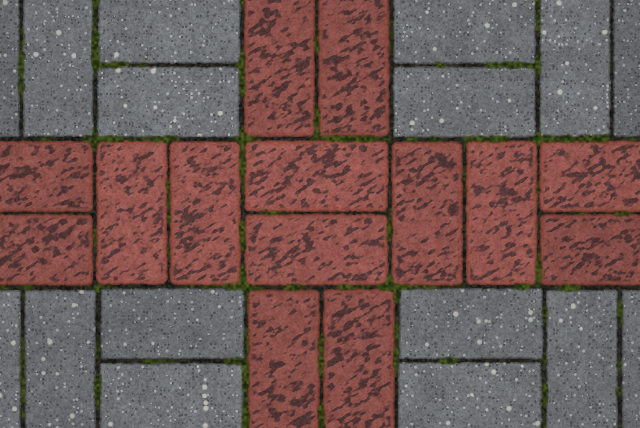
A Shadertoy shader for this texture:

```glsl
float hash(vec2 p) {
    vec3 q = fract(p.xyx * vec3(0.1031, 0.103, 0.0973));
    q += dot(q, q.yzx + 33.33);
    return fract((q.x + q.y) * q.z);
}

float noise(vec2 p) {
    vec2 i = floor(p), f = fract(p);
    f = f * f * (3.0 - 2.0 * f);
    return mix(mix(hash(i), hash(i + vec2(1, 0)), f.x),
               mix(hash(i + vec2(0, 1)), hash(i + vec2(1, 1)), f.x), f.y);
}

float fbm(vec2 p) {
    float sum = 0.0, amp = 0.5;
    for (int i = 0; i < 4; i++) {
        sum += amp * noise(p);
        p = mat2(1.6, 1.2, -1.2, 1.6) * p + 7.3;
        amp *= 0.5;
    }
    return sum / 0.9375;
}

float roundBox(vec2 p, vec2 halfSize, float radius) {
    vec2 q = abs(p) - halfSize + radius;
    return length(max(q, 0.0)) + min(max(q.x, q.y), 0.0) - radius;
}

// One round stone chip at a random place in some of the grid cells
float chips(vec2 p, float density) {
    vec2 id = floor(p);
    vec2 centre = 0.3 + 0.4 * vec2(hash(id + 3.1), hash(id + 9.7));
    float radius = mix(0.16, 0.42, hash(id + 5.5));
    float spot = 1.0 - smoothstep(radius * 0.5, radius + 0.12, length(fract(p) - centre));
    return spot * step(1.0 - density, hash(id + 17.0));
}

vec3 redClay(vec2 p, float depth) {
    vec3 col = mix(vec3(0.49, 0.275, 0.255), vec3(0.61, 0.36, 0.33), fbm(p * 65.0));
    // Slanted dark streaks, absent along the worn rim
    vec2 s = mat2(0.87, -0.5, 0.5, 0.87) * p;
    float streak = 0.65 * noise(s * vec2(55, 125)) + 0.35 * noise(s * vec2(120, 210) + 40.0);
    streak += 0.22 * (fbm(p * 11.0) - 0.5);
    float inside = smoothstep(0.012, 0.04, depth);
    col = mix(col, vec3(0.27, 0.185, 0.19), 0.85 * inside * smoothstep(0.5, 0.72, streak));
    col = mix(vec3(0.53, 0.27, 0.22), col, 0.3 + 0.7 * inside);
    return col + 0.07 * (noise(p * 260.0) - 0.5);
}

vec3 greyConcrete(vec2 p) {
    float grain = 0.5 * noise(p * 190.0) + 0.5 * noise(p * 330.0 + 20.0);
    vec3 col = vec3(0.405, 0.415, 0.425) * (0.74 + 0.38 * grain + 0.2 * fbm(p * 24.0));
    col = mix(col, vec3(0.22, 0.23, 0.24), 0.6 * chips(p * 120.0 + 31.0, 0.2));
    col = mix(col, vec3(0.68, 0.69, 0.68), 0.75 * chips(p * 105.0, 0.1));
    return mix(col, vec3(0.76, 0.75, 0.71), 0.8 * chips(p * 58.0 + 11.0, 0.035));
}

void mainImage(out vec4 fragColor, in vec2 fragCoord) {
    vec2 p = (fragCoord - 0.5 * iResolution.xy) / iResolution.y;

    // Basket weave: square cells of two bricks, turned in alternate cells
    float row = floor((p.y - 0.002) / 0.3457 + 0.5);
    float lower = step(row, -0.5);
    vec2 g = vec2((p.x + mix(0.008, -0.003, lower)) / mix(0.345, 0.3486, lower),
                  (p.y - 0.002) / 0.3457);
    vec2 cell = vec2(floor(g.x + 0.5), row);
    vec2 local = g - cell;
    bool upright = mod(cell.x + cell.y, 2.0) > 0.5;
    bool red = cell.x == 0.0 || cell.y == 0.0;

    vec2 q = upright ? local : local.yx;
    float side = q.x < 0.0 ? -1.0 : 1.0;
    vec2 id = cell * vec2(2.0, 3.0) + vec2(side * 0.4, side * 20.0) + 50.0;
    vec2 b = vec2(q.x - 0.25 * side, q.y);
    b += 0.008 * (vec2(hash(id), hash(id + 8.0)) - 0.5);

    // Brick outline with a slightly crumbled edge
    float d = roundBox(b, red ? vec2(0.241, 0.487) : vec2(0.239, 0.482), red ? 0.04 : 0.018);
    d += 0.008 * (noise(p * 75.0) - 0.5) + 0.006 * (noise(p * 170.0) - 0.5);
    float pixel = 1.0 / (0.3457 * iResolution.y);

    // Soil and moss in the joints, thickest where cells meet
    vec2 toEdge = 0.5 - abs(local);
    float corner = exp(-14.0 * length(toEdge));
    float joint = 1.0 - smoothstep(0.0, 0.03, min(toEdge.x, toEdge.y));
    vec3 soil = mix(vec3(0.065, 0.065, 0.06), vec3(0.21, 0.2, 0.17), noise(p * 190.0));
    float growth = fbm(p * 17.0 + 4.0) + 0.25 * corner + 0.06 * joint;
    float moss = smoothstep(0.5, 0.68, growth);
    vec3 green = mix(vec3(0.09, 0.13, 0.04), vec3(0.31, 0.37, 0.12), noise(p * 160.0 + 9.0));
    vec3 ground = mix(soil, green, 0.85 * moss);

    vec3 brick = red ? redClay(p, -d) : greyConcrete(p);
    brick *= 0.94 + 0.12 * hash(id + 2.0);
    brick *= mix(red ? 0.72 : 0.65, 1.0, smoothstep(0.0, 0.018, -d));
    vec3 col = mix(brick, ground, smoothstep(-0.7 * pixel, 0.7 * pixel, d));

    // Small tufts spilling over the brick edges
    float tuft = smoothstep(0.62, 0.74, growth + 0.18 * (noise(p * 110.0) - 0.5));
    col = mix(col, green, 0.8 * tuft * smoothstep(-0.022, -0.004, d));

    col *= 1.04 - 0.1 * dot(p, p);
    fragColor = vec4(clamp(col, 0.0, 1.0), 1.0);
}
```
